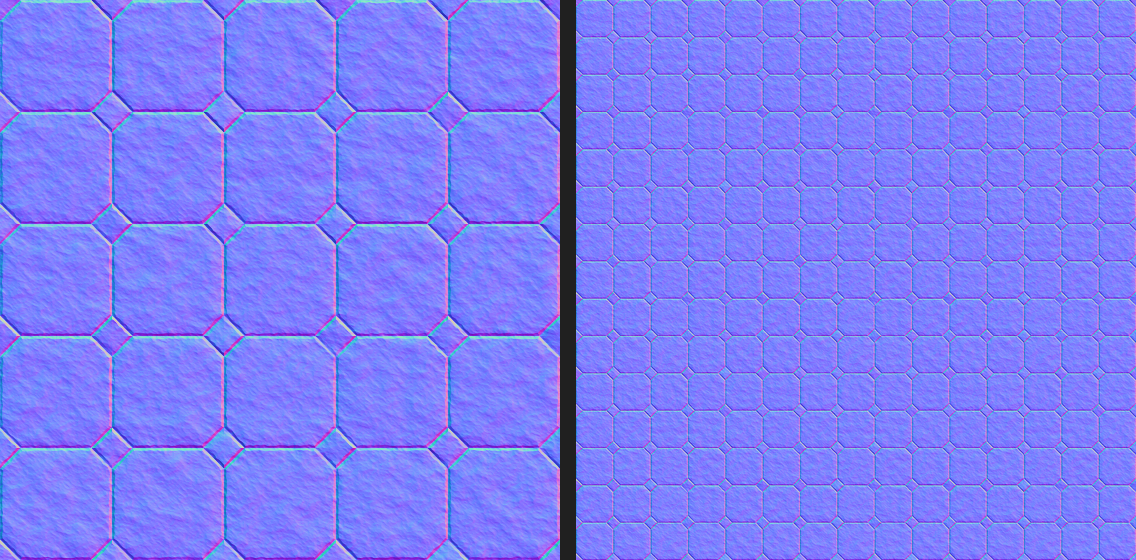
Left: one tile. Right: repeated 3 by 3.
Give the GLSL for this texture map, as a WebGL 2 fragment shader.

```glsl
#version 300 es
precision highp float;
// Normal map of worn octagonal paving tiles with small diamond insets.

uniform vec2 u_resolution;
out vec4 fragColor;

const float REPEATS = 5.0;          // tiles across and down
const float DIAMOND_RADIUS = 0.185; // all lengths below are in tile widths
const float GROOVE_WIDTH = 0.026;
const float GROOVE_DEPTH = 0.019;
const float PILLOW_WIDTH = 0.06;
const float PILLOW_HEIGHT = 0.017;
const float GRAIN_SLOPE = 0.026;

vec2 hash22(vec2 p) {
    vec3 a = fract(p.xyx * vec3(0.1031, 0.1030, 0.0973));
    a += dot(a, a.yzx + 33.33);
    return fract((a.xx + a.yz) * a.zy);
}

float cornerRamp(vec2 corner, vec2 offset, float period) {
    float angle = 6.2832 * hash22(mod(corner, period) + 3.0).x;
    return dot(vec2(cos(angle), sin(angle)), offset);
}

// Gradient noise that wraps after a whole number of lattice steps.
float gradientNoise(vec2 p, float period) {
    vec2 i = floor(p);
    vec2 f = p - i;
    vec2 w = f * f * f * (f * (f * 6.0 - 15.0) + 10.0);
    vec2 e = vec2(1.0, 0.0);
    float low = mix(cornerRamp(i, f, period),
                    cornerRamp(i + e, f - e, period), w.x);
    float high = mix(cornerRamp(i + e.yx, f - e.yx, period),
                     cornerRamp(i + 1.0, f - 1.0, period), w.x);
    return mix(low, high, w.y);
}

// Creased stone grain: a whole-number shear slants it and still wraps.
float stoneGrain(vec2 q, float slope) {
    vec2 p = vec2(2.0 * q.x + 2.0 * q.y, 2.0 * q.y - q.x);
    float sum = 0.0;
    float frequency = 2.0;
    for (int octave = 0; octave < 4; octave++) {
        vec2 shift = vec2(7.0, 3.0) * float(octave);
        float n = gradientNoise(p * frequency + shift, REPEATS * frequency);
        float weight = octave == 0 ? 0.6 : 1.0;
        sum += weight * (n + 0.45 * abs(n)) / frequency;
        frequency *= 2.0;
    }
    return sum * slope;
}

// Distance to the nearest joint; diamondSide is negative inside a diamond.
float jointDistance(vec2 q, float radius, out float diamondSide) {
    vec2 a = abs(fract(q + 0.5) - 0.5);
    diamondSide = (a.x + a.y - radius) * 0.7071;
    return diamondSide > 0.0 ? min(min(a.x, a.y), diamondSide) : -diamondSide;
}

// Slight random lean of each stone about its own centre.
float stoneLean(vec2 q, vec2 centreShift, float amount, float seed) {
    vec2 id = floor(q + centreShift);
    vec2 local = q + centreShift - id - 0.5;
    vec2 lean = hash22(mod(id, REPEATS) + seed) - 0.5;
    return dot(lean, local) * amount;
}

float surfaceHeight(vec2 q) {
    float diamondSide;
    float edge = jointDistance(q, DIAMOND_RADIUS, diamondSide);

    // Chipped joints and uneven rounding
    float chips = gradientNoise(q * 20.0, REPEATS * 20.0);
    float wear = gradientNoise(q * 4.0 + 5.0, REPEATS * 4.0);
    float wornEdge = max(edge + 0.012 * chips * smoothstep(0.0, 0.02, edge), 0.0);
    float face = smoothstep(0.0, GROOVE_WIDTH, wornEdge);
    float pillow = 1.0 - exp(-edge / PILLOW_WIDTH);

    float lean = diamondSide < 0.0 ? stoneLean(q, vec2(0.5), 0.22, 11.0)
                                   : stoneLean(q, vec2(0.0), 0.02, 29.0);
    float roughness = 1.0 + exp(-edge / 0.04);

    return GROOVE_DEPTH * face
         + PILLOW_HEIGHT * (1.0 + 0.9 * wear) * pillow
         + lean * face
         + stoneGrain(q, GRAIN_SLOPE) * roughness;
}

void main() {
    vec2 q = gl_FragCoord.xy / u_resolution * REPEATS;

    // Central differences give the slope
    vec2 stepSize = vec2(0.004, 0.0);
    vec2 slope = vec2(
        surfaceHeight(q + stepSize.xy) - surfaceHeight(q - stepSize.xy),
        surfaceHeight(q + stepSize.yx) - surfaceHeight(q - stepSize.yx)
    ) / (2.0 * stepSize.x);

    vec3 normal = normalize(vec3(-slope, 1.0));
    fragColor = vec4(normal * 0.5 + 0.5, 1.0);
}
```
